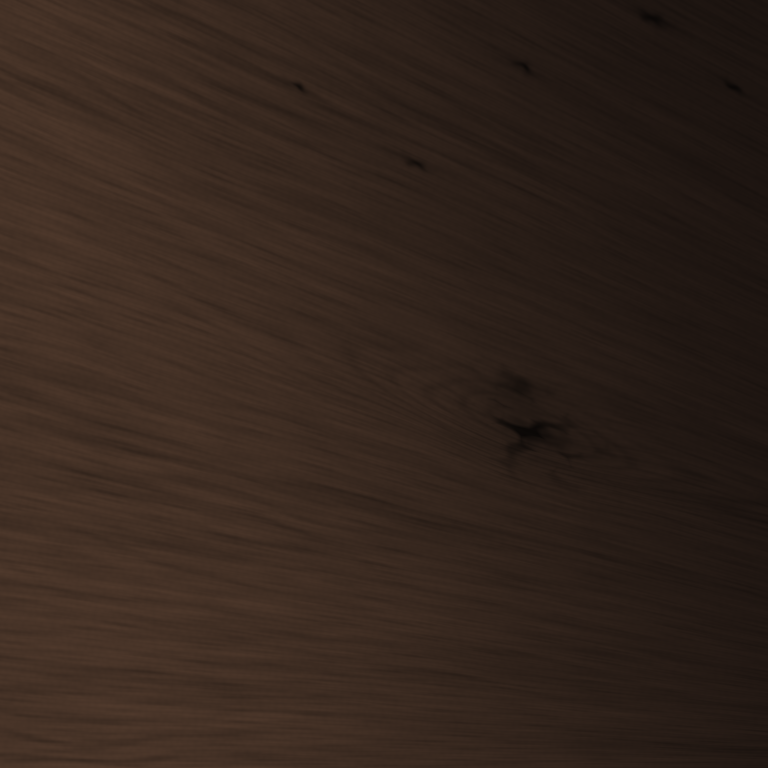
Reproduce this texture procedurally as a Shadertoy shader.

```glsl
// Dark oak boards in dim light: grain lines fan out from level at the bottom
// to steep at the top, bend round one large knot, and fade to shadow at right.
// Stretched cellular noise makes the fibres, layered sines make the rings.

const float TAU = 6.2831853;
const vec3 LIT_WOOD = vec3(0.262, 0.189, 0.145);
const vec3 SHADED_WOOD = vec3(0.108, 0.077, 0.062);
const vec2 KNOT = vec2(0.69, 0.667); // in grain space

vec2 hash2(vec2 p) {
    vec2 q = vec2(dot(p, vec2(127.1, 311.7)), dot(p, vec2(269.5, 183.3)));
    return fract(sin(q) * 43758.55);
}

// Distance to the nearest scattered cell point, centred near zero
float cellular(vec2 p) {
    vec2 cell = floor(p), local = fract(p);
    float nearest = 2.0;
    for (int j = -1; j <= 1; j++)
    for (int i = -1; i <= 1; i++) {
        vec2 offset = vec2(i, j);
        vec2 delta = offset + hash2(cell + offset) - local;
        nearest = min(nearest, dot(delta, delta));
    }
    return sqrt(nearest) - 0.45;
}

// Soft spindles around the cell points
float spindles(vec2 p) {
    return smoothstep(-0.08, -0.40, cellular(p));
}

// Slow undulation from layered sines
float sway(vec2 p) {
    return 0.5 * sin(p.x + 1.7 * sin(p.y * 0.8))
         + 0.3 * sin(p.x * 2.3 - p.y * 1.9 + 1.0)
         + 0.2 * sin(p.x * 4.1 + p.y * 3.7 + 2.4);
}

// Maps a canvas point to (along, across) the fanned grain
vec2 grainSpace(vec2 uv) {
    float across = uv.y;
    for (int i = 0; i < 7; i++)
        across = uv.y + uv.x * 0.74 * (1.0 - exp(-0.9 * max(across, 0.0)));
    return vec2(uv.x, across);
}

float softSpot(vec2 p, vec2 centre, vec2 size) {
    vec2 d = (p - centre) / size;
    return exp(-dot(d, d));
}

// Fibres at several widths, from faint bands to fine pores
float fibres(vec2 g) {
    float sum = 0.0, weight = 0.10;
    vec2 stretch = vec2(1.5, 17.0);
    for (int i = 0; i < 4; i++) {
        sum += weight * cellular(g * stretch + float(i) * 17.3);
        stretch *= vec2(1.9, 2.15);
        weight *= 1.12;
    }
    return sum;
}

// Growth rings: pointed arches along the knot axis
float rings(vec2 g, float bulge) {
    float phase = g.y * 34.0 + bulge * 5.0 + 0.7 * sway(g * vec2(7.0, 16.0));
    return sin(TAU * phase) + 0.4 * sin(TAU * phase * 2.0 + 1.0);
}

// Large knot: brown halo, two black cores and short cracks
float knotDarkness(vec2 g) {
    vec2 p = g + 0.016 * vec2(cellular(g * 38.0), cellular(g * 45.0 + 9.0));
    float halo = softSpot(p, KNOT, vec2(0.085, 0.070));
    float upper = softSpot(p, KNOT + vec2(-0.015, 0.074), vec2(0.022, 0.018));
    float lower = softSpot(p, KNOT + vec2(0.005, 0.0), vec2(0.034, 0.017));
    float cracks = smoothstep(0.0, 0.3, cellular(g * vec2(24.0, 42.0)));
    return 0.18 * halo + 0.38 * upper + 0.36 * lower + 0.40 * halo * cracks;
}

// Small pin knots, mostly toward the top right
float pinKnots(vec2 uv, vec2 g) {
    float dark = 0.0;
    for (int i = 0; i < 8; i++) {
        vec2 place = sqrt(hash2(vec2(float(i), 4.7)));
        vec2 centre = grainSpace(place);
        float size = mix(0.5, 1.2, hash2(place * 31.0).x);
        float strength = smoothstep(0.1, 0.9, place.y);
        vec2 p = g + 0.004 * sway(uv * 90.0);
        dark += 0.50 * strength * softSpot(p, centre, vec2(0.016, 0.008) * size);
        dark += 0.15 * strength * softSpot(p, centre, vec2(0.060, 0.012) * size);
    }
    return dark;
}

void mainImage(out vec4 fragColor, in vec2 fragCoord) {
    vec2 uv = fragCoord / iResolution.xy;
    vec2 g = grainSpace(uv);

    // Bend the grain around the knot and let it wander slightly
    float arch = softSpot(g, KNOT, vec2(0.46, 0.070));
    float collar = softSpot(g, KNOT, vec2(0.13, 0.08));
    vec2 bent = g;
    bent.y += 0.003 * sway(g * vec2(6.0, 9.0)) + 0.035 * collar;

    // Rings show in the arch, in the lower left and in faint patches
    float lowerLeft = smoothstep(0.14, 0.0, uv.y) * smoothstep(0.6, 0.0, uv.x);
    float patches = smoothstep(-0.1, 0.7, sway(g * vec2(3.0, 11.0) + 2.0));
    float ringShow = 0.010 + 0.042 * arch + 0.070 * lowerLeft + 0.025 * patches;

    float tone = 1.03 - 0.85 * fibres(bent);
    tone += ringShow * rings(bent, arch + 0.5 * collar);
    tone += 0.025 * sway(g * vec2(2.0, 13.0));

    // Sparse long streaks, thin dark pores and a fine mottle
    tone -= 0.10 * spindles(bent * vec2(2.4, 30.0) + 5.0) * (0.3 + patches);
    tone -= 0.07 * spindles(bent * vec2(9.0, 95.0) + 3.0);
    tone -= 0.05 * cellular(uv * 130.0);
    tone *= 1.0 - min(knotDarkness(g) + pinKnots(uv, g), 0.74);

    // Light falls off toward the right, sooner near the top
    float reach = uv.x + 0.25 * (uv.y - 0.5) + 0.02 * sway(uv * 5.0);
    float shade = smoothstep(0.04, 1.10, reach);
    vec3 wood = mix(LIT_WOOD, SHADED_WOOD, shade);
    fragColor = vec4(wood * tone, 1.0);
}
```
